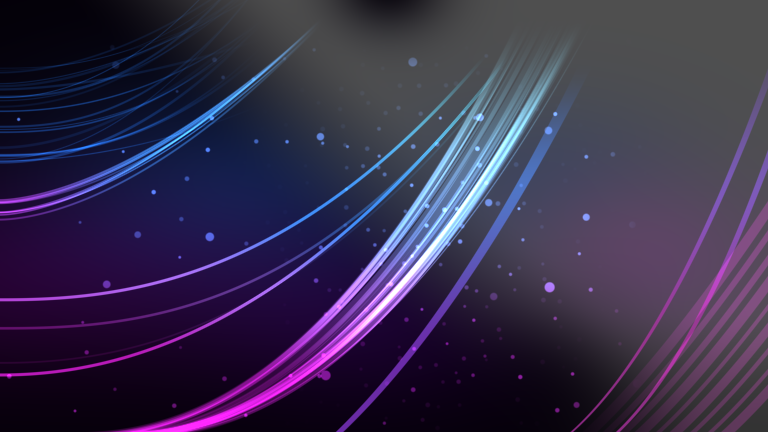
This background is drawn by a Shadertoy shader. Its source:

```glsl
float hash(float n) { return fract(sin(n * 127.1) * 43758.55); }

float blob(vec2 p, vec2 center, vec2 radius) {
    vec2 d = (p - center) / radius;
    return exp(-dot(d, d));
}

// Coverage of a curve y = start.y + bend * (x - start.x)^power
float strand(vec2 p, vec2 start, float bend, float power, float halfWidth) {
    float x = max(p.x - start.x, 1e-4);
    float y = start.y + bend * pow(x, power);
    float slope = bend * power * pow(x, power - 1.0);
    float d = abs(p.y - y) / sqrt(1.0 + slope * slope);
    float aa = 0.8 / iResolution.y;
    return step(start.x, p.x) * (1.0 - smoothstep(halfWidth - aa, halfWidth + aa, d));
}

// Magenta at the bottom, through lilac and blue, to cyan
vec3 strandColor(vec2 p) {
    float t = p.y + 0.12 * (p.x - 0.8);
    vec3 c = mix(vec3(0.72, 0.1, 0.72), vec3(0.68, 0.45, 0.98), smoothstep(0.1, 0.33, t));
    c = mix(c, vec3(0.25, 0.56, 0.98), smoothstep(0.3, 0.5, t));
    return mix(c, vec3(0.4, 0.8, 0.92), smoothstep(0.5, 0.8, t));
}

vec3 background(vec2 p) {
    vec3 dark = vec3(0.015, 0.0, 0.03);
    dark += vec3(0.04, 0.12, 0.24) * blob(p, vec2(0.58, 0.58), vec2(0.5, 0.24));
    dark += vec3(0.13, 0.0, 0.15) * blob(p, vec2(0.07, 0.36), vec2(0.6, 0.23));
    dark += vec3(0.07, 0.0, 0.12) * blob(p, vec2(0.85, 0.25), vec2(0.4, 0.2));
    vec3 haze = vec3(0.31);
    haze = mix(haze, vec3(0.23, 0.27, 0.36), blob(p, vec2(1.25, 0.57), vec2(0.35, 0.2)));
    haze = mix(haze, vec3(0.37, 0.27, 0.40), blob(p, vec2(1.5, 0.4), vec2(0.3, 0.2)));
    haze *= 0.65 + 0.35 * smoothstep(0.0, 0.3, p.y);
    float cover = smoothstep(1.15, 1.7, p.x + p.y);
    cover *= 1.0 - 0.95 * blob(p, vec2(0.9, 1.04), vec2(0.13, 0.11));
    cover *= 1.0 - 0.8 * blob(p, vec2(1.22, 0.08), vec2(0.25, 0.2));
    return mix(dark, haze, cover);
}

// One round spark in each chosen cell of a grid
float sparks(vec2 p, float cells, float radius, float density, float seed) {
    vec2 cell = floor(p * cells);
    float n = dot(cell, vec2(1.0, 57.0)) + seed;
    vec2 center = (cell + 0.2 + 0.6 * vec2(hash(n), hash(n + 0.31))) / cells;
    float r = radius * (0.6 + 0.5 * hash(n + 0.57));
    float aa = 1.0 / iResolution.y;
    float disc = 1.0 - smoothstep(r - aa, r + aa, length(p - center));
    return disc * step(hash(n + 0.73), density) * (0.3 + 0.6 * hash(n + 0.91));
}

void mainImage(out vec4 fragColor, in vec2 fragCoord) {
    vec2 p = fragCoord / iResolution.y;
    vec3 col = background(p);
    vec3 tint = strandColor(p);
    float topFade = 1.0 - smoothstep(0.62, 0.96, p.y);

    // Faint web in the upper left
    float web = 0.0;
    for (float i = 0.0; i < 20.0; i++) {
        float y0 = 0.58 + 0.27 * hash(i + 3.1);
        web += (0.12 + 0.4 * hash(i + 5.7)) * strand(p, vec2(0.0, y0), 0.25 + 0.9 * hash(i + 7.3),
            1.7 + hash(i + 9.9), 0.001 + 0.002 * hash(i + 2.2));
    }
    col += vec3(0.1, 0.38, 0.75) * web * (1.0 - smoothstep(0.2, 0.62, p.x));

    // Arc of strands below the web
    float arc = 0.0;
    for (float i = 0.0; i < 9.0; i++) {
        float h = hash(i + 21.0);
        arc += (0.25 + 0.45 * hash(i + 25.0)) * strand(p, vec2(0.0, 0.482 + 0.07 * h),
            0.77 - 0.12 * h, 1.6 + 0.15 * hash(i + 29.0), 0.001 + 0.0018 * hash(i + 33.0));
    }
    vec3 arcTint = mix(vec3(0.65, 0.25, 0.8), vec3(0.25, 0.6, 0.95), smoothstep(0.02, 0.35, p.x));
    col += arcTint * arc * (1.0 - smoothstep(0.45, 0.75, p.x));

    // Long sweeping strands
    float sweep = strand(p, vec2(0.0, 0.306), 0.43, 2.35, 0.0035);
    sweep += strand(p, vec2(0.0, 0.132), 0.527, 2.07, 0.0035);
    sweep += 0.45 * strand(p, vec2(0.0, 0.24), 0.42, 2.5, 0.003);
    sweep += 0.15 * strand(p, vec2(0.0, 0.16), 0.48, 2.2, 0.002);
    col = mix(col, tint, min(sweep, 1.0) * (1.0 - smoothstep(0.65, 0.88, p.y)));

    // Bright central bundle
    float bundle = 0.0;
    for (float i = 0.0; i < 28.0; i++) {
        float h = hash(i + 41.0);
        float size = pow(hash(i + 47.0), 2.0);
        bundle += (0.42 - 0.25 * size) * strand(p, vec2(0.14 + 0.18 * h, -0.01),
            0.86 + 0.1 * (hash(i + 53.0) - 0.5), 2.05 + 0.15 * hash(i + 59.0), 0.0012 + 0.009 * size);
    }
    float core = blob(p, vec2(0.95, 0.42), vec2(0.3, 0.26));
    col += tint * bundle * topFade * (0.6 + 0.4 * core);
    col += vec3(0.25, 0.2, 0.2) * bundle * core * topFade;

    // Broad ribbon right of the bundle
    vec3 ribbonTint = mix(vec3(0.48, 0.2, 0.75), vec3(0.32, 0.5, 0.85), smoothstep(0.15, 0.6, p.y));
    float ribbon = strand(p, vec2(0.3, -0.24), 0.98, 1.95, 0.006 + 0.01 * p.y);
    col = mix(col, ribbonTint, 0.85 * ribbon * (1.0 - smoothstep(0.55, 0.86, p.y)));

    // Violet ribbons and magenta rays at the right
    vec3 violet = mix(vec3(0.7, 0.2, 0.65), vec3(0.55, 0.38, 0.88), smoothstep(0.2, 0.6, p.y));
    float edge = strand(p, vec2(1.1, -0.1), 2.0, 2.0, 0.002 + 0.007 * p.y);
    edge += strand(p, vec2(1.21, -0.1), 2.4, 2.1, 0.003 + 0.007 * p.y);
    col = mix(col, violet, 0.75 * min(edge, 1.0) * (1.0 - smoothstep(0.5, 1.0, p.y)));
    for (float i = 0.0; i < 9.0; i++) {
        float ray = strand(p, vec2(1.22 + 0.04 * i, -0.1), 1.35, 1.35, 0.004 + 0.008 * hash(i + 71.0));
        col += vec3(0.5, 0.06, 0.45) * ray * 0.35 * smoothstep(1.25, 1.75, p.x);
    }

    // Scattered sparks
    vec3 sparkTint = mix(vec3(0.6, 0.12, 0.65), vec3(0.35, 0.55, 1.0), smoothstep(0.2, 0.5, p.y));
    float area = (1.0 - smoothstep(1.3, 1.5, p.x)) * (1.0 - smoothstep(0.7, 0.95, p.y));
    float dots = sparks(p, 13.0, 0.005, 0.4, 4.0) + sparks(p, 5.0, 0.011, 0.35, 17.0);
    dots += sparks(p, 22.0, 0.005, 0.5, 31.0) * blob(p, vec2(1.0, 0.42), vec2(0.2, 0.3));
    col += sparkTint * dots * area;

    fragColor = vec4(min(col, 1.0), 1.0);
}
```
